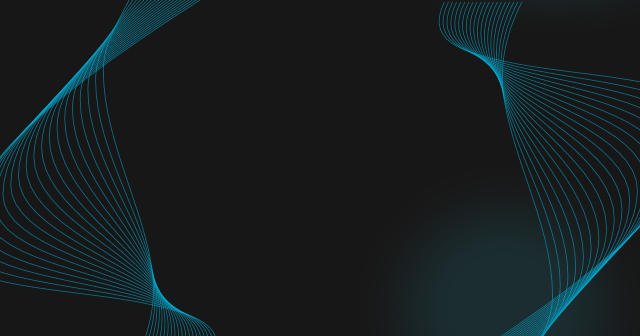
Reproduce this background procedurally as a WebGL 2 fragment shader.

```glsl
#version 300 es
precision highp float;

uniform vec2 u_resolution;
out vec4 fragColor;

#define CANVAS vec2(768.0, 404.0)
#define TURN_CENTER vec2(393.5, 220.0)
#define LINE_COUNT 20
#define CURVE_STEPS 14
#define LINE_WIDTH 0.9
#define LINE_OPACITY 0.62
#define BASE_COLOR vec3(0.092, 0.092, 0.092)
#define GLOW_COLOR vec3(0.106, 0.178, 0.192)
#define LINE_COLOR vec3(0.0, 0.68, 0.84)

// Control points of the ribbon's two borders: three joined cubic curves each
const vec2 INNER[10] = vec2[10](
    vec2(626, 3), vec2(608, 38), vec2(598, 78), vec2(605, 120),
    vec2(618, 198), vec2(663, 275), vec2(663, 355),
    vec2(663, 385), vec2(650, 405), vec2(632, 440));
const vec2 OUTER[10] = vec2[10](
    vec2(533, 3), vec2(510, 50), vec2(556, 62), vec2(602, 73),
    vec2(688, 93), vec2(839, 92), vec2(839, 137),
    vec2(839, 230), vec2(725, 326), vec2(547, 440));

vec2 cubic(vec2 a, vec2 b, vec2 c, vec2 d, float s) {
    float r = 1.0 - s;
    return r * r * r * a + 3.0 * r * s * (r * b + s * c) + s * s * s * d;
}

float segmentDistance(vec2 p, vec2 a, vec2 b) {
    vec2 pa = p - a, ba = b - a;
    return length(pa - ba * clamp(dot(pa, ba) / dot(ba, ba), 0.0, 1.0));
}

// Distance to one line, blended between the two borders
float strandDistance(vec2 p, float blend, float reach) {
    float nearest = 1e4;
    for (int k = 0; k < 9; k += 3) {
        vec2 a = mix(INNER[k], OUTER[k], blend);
        vec2 b = mix(INNER[k + 1], OUTER[k + 1], blend);
        vec2 c = mix(INNER[k + 2], OUTER[k + 2], blend);
        vec2 d = mix(INNER[k + 3], OUTER[k + 3], blend);
        // Skip curves whose bounding box is out of reach
        vec2 low = min(min(a, b), min(c, d)) - reach;
        vec2 high = max(max(a, b), max(c, d)) + reach;
        if (any(lessThan(p, low)) || any(greaterThan(p, high))) continue;
        vec2 previous = a;
        for (int i = 1; i <= CURVE_STEPS; i++) {
            vec2 next = cubic(a, b, c, d, float(i) / float(CURVE_STEPS));
            nearest = min(nearest, segmentDistance(p, previous, next));
            previous = next;
        }
    }
    return nearest;
}

// Combined coverage of all the lines in a ribbon
float ribbon(vec2 p, float pixel) {
    float clear = 1.0;
    for (int i = 0; i < LINE_COUNT; i++) {
        float blend = float(i) / float(LINE_COUNT - 1);
        float d = strandDistance(p, blend, LINE_WIDTH + pixel);
        float cover = clamp(0.5 + (0.5 * LINE_WIDTH - d) / pixel, 0.0, 1.0);
        clear *= 1.0 - LINE_OPACITY * cover;
    }
    return 1.0 - clear;
}

float glow(vec2 p, vec2 center, vec2 radius, float core) {
    return 1.0 - smoothstep(core, 1.0, length((p - center) / radius));
}

void main() {
    // Canvas units, with y growing downwards
    vec2 p = gl_FragCoord.xy / u_resolution * CANVAS;
    p.y = CANVAS.y - p.y;
    float pixel = CANVAS.y / u_resolution.y;

    // Soft glows
    float light = glow(p, vec2(605, 370), vec2(178, 172), 0.3);
    light += 0.5 * glow(p, vec2(665, -18), vec2(165, 58), 0.1);
    vec3 color = mix(BASE_COLOR, GLOW_COLOR, min(light, 1.0));

    // The left ribbon is the right one turned by half a circle
    vec2 q = p.x < 0.5 * CANVAS.x ? 2.0 * TURN_CENTER - p : p;
    color = mix(color, LINE_COLOR, ribbon(q, pixel));

    fragColor = vec4(color, 1.0);
}
```
